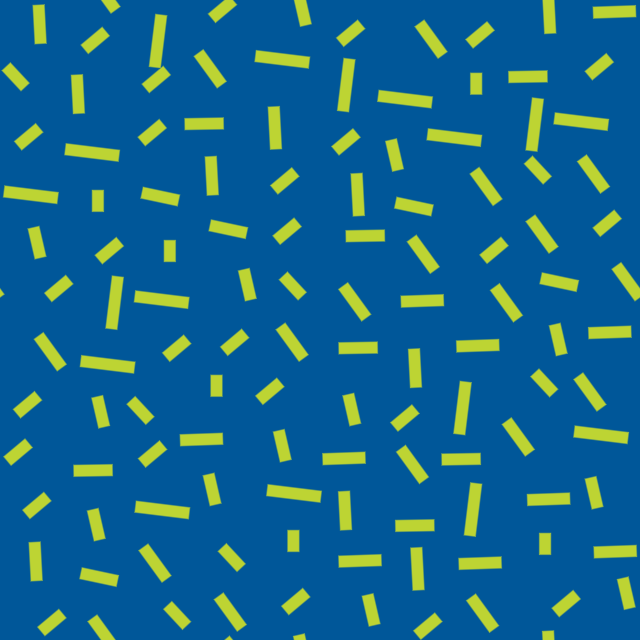
Write a WebGL 2 fragment shader that draws this pattern.

```glsl
#version 300 es
precision highp float;
// Seamless confetti: short lime bars scattered evenly over flat blue.
// Each cell of a wrapping, gently swaying grid holds one jittered bar;
// lying and standing bars alternate like a checkerboard, so none collide.

uniform vec2 u_resolution;
out vec4 outColor;

const float TAU = 6.2831853;
const vec3 BLUE = vec3(0.0, 0.34, 0.60);
const vec3 LIME = vec3(0.74, 0.83, 0.20);

const vec2 GRID = vec2(10.0, 12.0);     // even counts keep the checkerboard seamless
const vec2 JITTER = vec2(0.40, 0.32);   // random shift, in cells
const float SWAY = 0.022;               // smooth shift of whole rows and columns
const float BAR_WIDTH = 0.0184;
const float SOFTNESS = 0.0016;

// Bar kinds: length in canvas units, direction in degrees
const int KINDS = 8;
const vec2 LYING[KINDS] = vec2[KINDS](
    vec2(0.085, -7.0), vec2(0.085, -7.0), vec2(0.067, 2.0), vec2(0.061, 1.0),
    vec2(0.059, -12.0), vec2(0.044, 40.0), vec2(0.044, 40.0), vec2(0.044, -47.0));
const vec2 STANDING[KINDS] = vec2[KINDS](
    vec2(0.083, 83.0), vec2(0.067, 93.0), vec2(0.061, 93.0), vec2(0.049, 103.0),
    vec2(0.034, 90.0), vec2(0.044, 40.0), vec2(0.062, -54.0), vec2(0.062, -54.0));

// Three random values in 0..1 for a cell
vec3 hash3(vec2 cell) {
    uvec3 h = uvec3(uint(cell.x), uint(cell.y), 7u) * 1664525u + 1013904223u;
    for (int i = 0; i < 2; i++) {
        h.x += h.y * h.z;
        h.y += h.z * h.x;
        h.z += h.x * h.y;
        h ^= h >> 16u;
    }
    return vec3(h & 0xffffu) / 65536.0;
}

// Signed distance to a rectangle centred on the origin
float boxDistance(vec2 p, vec2 halfSize) {
    vec2 d = abs(p) - halfSize;
    return length(max(d, 0.0)) + min(max(d.x, d.y), 0.0);
}

float barDistance(vec2 p, float barLength, float angle) {
    vec2 dir = vec2(cos(angle), sin(angle));
    vec2 local = vec2(dot(p, dir), dot(p, vec2(-dir.y, dir.x)));
    return boxDistance(local, 0.5 * vec2(barLength, BAR_WIDTH));
}

// Periodic displacement that hides the straight rows and columns
vec2 sway(vec2 p, float amount) {
    return amount * sin(TAU * 2.0 * p.yx + vec2(1.0, 2.6));
}

// Distance to the bar that belongs to one cell
float cellBar(vec2 p, vec2 cell) {
    vec2 wrapped = mod(cell, GRID);
    vec3 rnd = hash3(wrapped);
    vec2 centre = (cell + 0.5 + JITTER * (rnd.xy - 0.5)) / GRID;
    centre += sway((cell + 0.5) / GRID, SWAY);

    int pick = int(rnd.z * float(KINDS));
    bool lies = mod(wrapped.x + wrapped.y, 2.0) < 0.5;
    vec2 kind = lies ? LYING[pick] : STANDING[pick];
    return barDistance(p - centre, kind.x, radians(kind.y));
}

// Distance to the nearest bar among the neighbouring cells
float confetti(vec2 p) {
    vec2 home = floor(p * GRID);
    float nearest = 1.0;
    for (int y = -1; y <= 1; y++) {
        for (int x = -1; x <= 1; x++) {
            nearest = min(nearest, cellBar(p, home + vec2(x, y)));
        }
    }
    return nearest;
}

void main() {
    vec2 uv = gl_FragCoord.xy / u_resolution;
    float edge = max(SOFTNESS, 0.7 / min(u_resolution.x, u_resolution.y));
    float ground = smoothstep(-edge, edge, confetti(uv));
    outColor = vec4(mix(LIME, BLUE, ground), 1.0);
}
```
